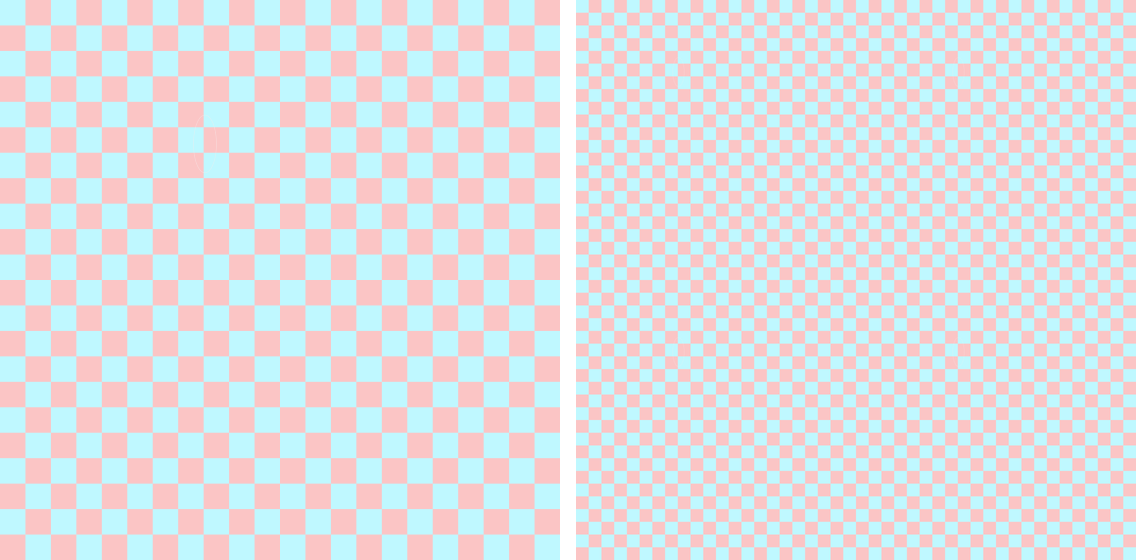
Left, the tile; right, the same tile 2 across and 2 down.
Reproduce this pattern procedurally as a WebGL 2 fragment shader.

```glsl
#version 300 es
precision highp float;
// Pastel checkerboard of pink and pale blue squares with one faint oval hairline.

uniform vec2 u_resolution;
out vec4 fragColor;

const float SQUARES = 22.0;               // squares per side, even so that it tiles
const vec3 PINK = vec3(0.985, 0.771, 0.773);
const vec3 BLUE = vec3(0.748, 0.973, 1.0);
const vec3 HAIRLINE = vec3(0.96, 0.92, 0.92);
const vec2 OVAL_CENTER = vec2(0.366, 0.743);
const vec2 OVAL_RADII = vec2(0.0205, 0.0515);
const float HAIRLINE_WIDTH = 0.0011;
const float HAIRLINE_OPACITY = 0.45;

// Square wave alternating +1 and -1 per square, smoothed over one pixel.
vec2 squareWave(vec2 cell, vec2 pixel) {
    vec2 side = 1.0 - 2.0 * mod(floor(cell), 2.0);
    vec2 edgeDistance = 0.5 - abs(fract(cell) - 0.5);
    return side * clamp(2.0 * edgeDistance / pixel, 0.0, 1.0);
}

// Approximate signed distance to an axis-aligned ellipse.
float ellipseDistance(vec2 p, vec2 radii) {
    float k = length(p / radii);
    float slope = length(p / (radii * radii));
    return k * (k - 1.0) / max(slope, 0.0001);
}

void main() {
    vec2 uv = gl_FragCoord.xy / u_resolution;
    vec2 pixel = 1.0 / u_resolution;

    // Checkerboard: pink where both waves agree, starting at the lower left.
    vec2 wave = squareWave(uv * SQUARES, pixel * SQUARES);
    vec3 color = mix(BLUE, PINK, 0.5 + 0.5 * wave.x * wave.y);

    // Faint oval outline, kept inside the tile; coverage is averaged per pixel.
    float oval = abs(ellipseDistance(uv - OVAL_CENTER, OVAL_RADII));
    float soft = max(pixel.x, pixel.y);
    float coverage = clamp((0.5 * (HAIRLINE_WIDTH + soft) - oval) / soft, 0.0, 1.0);
    color = mix(color, HAIRLINE, HAIRLINE_OPACITY * coverage);

    fragColor = vec4(color, 1.0);
}
```
